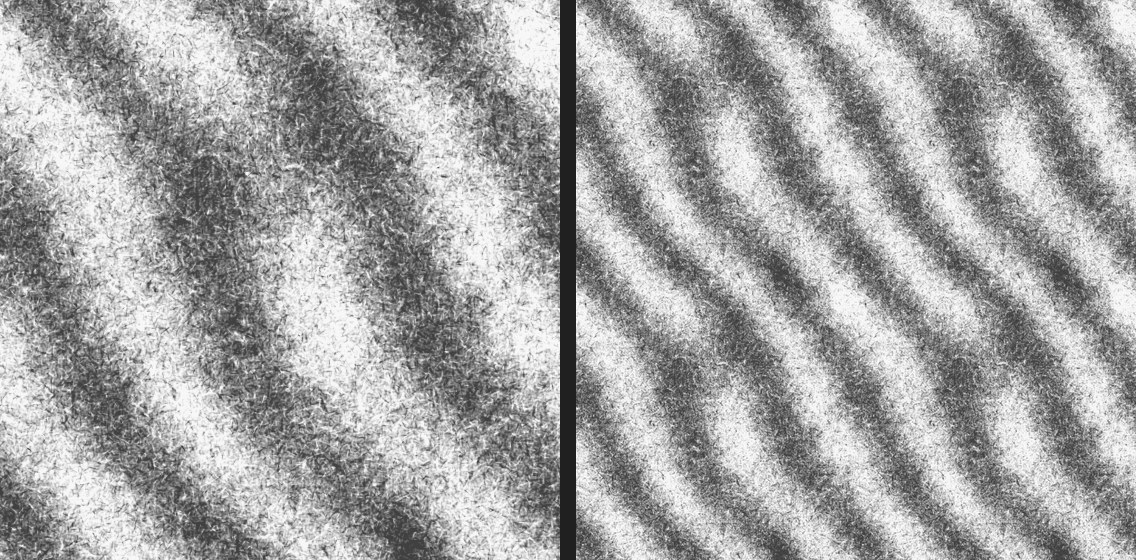
Left: one tile. Right: repeated 2 by 2.
Write a WebGL 1 fragment shader that draws this pattern.

```glsl
precision highp float;
// Worn grey surface: soft diagonal light bands, bent and broken by broad patches,
// roughened by wrapped gradient noise and by short random fibres scattered in cells.
// Every frequency is a whole number, so the tile joins itself on all sides.

uniform vec2 u_resolution;

#define BANDS vec2(3.0, 2.0)   // band repeats across and up
#define BAND_SHIFT 0.72        // phase of the light ridges
#define BAND_BEND 0.13         // how far the ridges sway
#define BAND_AMOUNT 0.30
#define BASE_TONE 0.57
#define CLOUD_AMOUNT 0.30
#define FIBRE_AMOUNT 0.34
#define GRIT_AMOUNT 0.26
#define FIBRE_SIZE vec2(0.55, 0.13) // length and width in cells
#define DARK_GREY 0.25
#define LIGHT_GREY 0.97

const float TAU = 6.2831853;

vec3 hash3(vec2 cell, float seed) {
  vec3 q = fract(vec3(cell.xyx + seed * 7.31) * vec3(0.1031, 0.1030, 0.0973));
  q += dot(q, q.yxz + 33.33);
  return fract((q.xxy + q.yzz) * q.zyx);
}

float cornerSlope(vec2 cell, vec2 offset, vec2 period, float seed) {
  float angle = TAU * hash3(mod(cell, period), seed).x;
  return dot(vec2(cos(angle), sin(angle)), offset);
}

// Gradient noise that wraps after a whole number of cells
float wrapNoise(vec2 p, vec2 period, float seed) {
  vec2 q = p * period;
  vec2 i = floor(q);
  vec2 f = q - i;
  vec2 w = f * f * f * (f * (f * 6.0 - 15.0) + 10.0);
  vec2 e = vec2(1.0, 0.0);
  float low = mix(cornerSlope(i, f, period, seed),
                  cornerSlope(i + e.xy, f - e.xy, period, seed), w.x);
  float high = mix(cornerSlope(i + e.yx, f - e.yx, period, seed),
                   cornerSlope(i + e.xx, f - e.xx, period, seed), w.x);
  return mix(low, high, w.y);
}

float clouds(vec2 p) {
  float sum = 0.0;
  float amount = 0.55;
  float period = 6.0;
  for (int k = 0; k < 5; k++) {
    sum += amount * wrapNoise(p, vec2(period), 3.0 + float(k));
    period *= 2.0;
    amount *= 0.75;
  }
  return sum;
}

// One randomly turned light or dark stroke per cell
float fibres(vec2 p, float count, float seed) {
  vec2 q = p * count;
  vec2 home = floor(q);
  float sum = 0.0;
  for (int y = -1; y <= 1; y++) {
    for (int x = -1; x <= 1; x++) {
      vec2 cell = home + vec2(float(x), float(y));
      vec3 h = hash3(mod(cell, count), seed);
      vec2 d = q - cell - h.xy;
      float angle = 0.5 * TAU * h.z;
      float c = cos(angle);
      float s = sin(angle);
      vec2 along = vec2(c * d.x + s * d.y, c * d.y - s * d.x) / FIBRE_SIZE;
      float tone = 2.0 * fract(h.z * 37.0 + h.x * 11.0) - 1.0;
      sum += tone * exp(-dot(along, along));
    }
  }
  return sum;
}

// Soft round spot measured across the wrapped edges
float spot(vec2 p, vec2 center, float radius) {
  vec2 d = (fract(p - center + 0.5) - 0.5) / radius;
  return exp(-dot(d, d));
}

float bands(vec2 p) {
  float sway = cos(TAU * (p.y - 0.8)) * (1.0 - 0.6 * cos(TAU * p.x));
  return cos(TAU * (dot(BANDS, p) - BAND_SHIFT - BAND_BEND * sway));
}

void main() {
  vec2 p = gl_FragCoord.xy / u_resolution;

  // Broad light and dark layout, with ragged borders
  vec2 ragged = p + 0.018 * vec2(wrapNoise(p, vec2(22.0), 31.0),
                                 wrapNoise(p, vec2(22.0), 37.0));
  float tone = BASE_TONE + BAND_AMOUNT * bands(ragged);
  tone -= 0.45 * spot(ragged, vec2(0.50, 0.73), 0.11);
  tone -= 0.28 * spot(ragged, vec2(0.74, 0.97), 0.08);
  tone += 0.20 * spot(ragged, vec2(0.17, 0.81), 0.10);
  tone += 0.15 * spot(ragged, vec2(0.92, 0.92), 0.10);
  tone += CLOUD_AMOUNT * clouds(p);

  // Fibres at several sizes, then fine grit and faint upright smears
  float strokes = 0.0;
  for (int k = 0; k < 5; k++) {
    strokes += fibres(p, 44.0 + 17.0 * float(k), 11.0 + float(k));
  }
  float grit = wrapNoise(p, vec2(180.0), 41.0) + wrapNoise(p, vec2(251.0), 43.0);
  float smears = wrapNoise(p, vec2(190.0, 36.0), 47.0);
  tone += FIBRE_AMOUNT * strokes + GRIT_AMOUNT * grit + 0.12 * smears;

  float grey = mix(DARK_GREY, LIGHT_GREY, smoothstep(-0.1, 1.1, tone));
  gl_FragColor = vec4(vec3(grey), 1.0);
}
```
